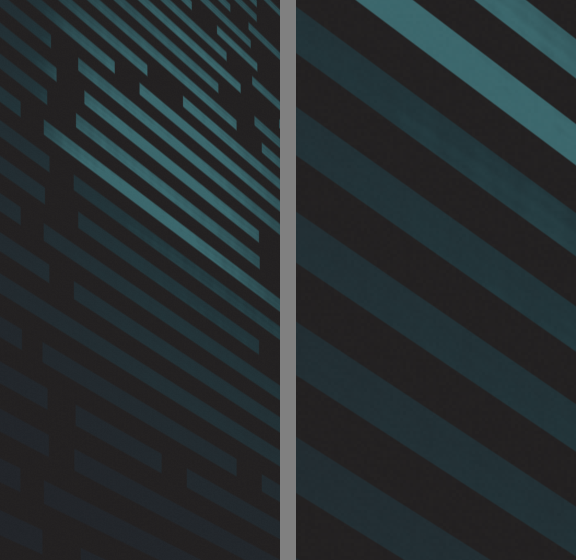
Left: the whole. Right: its middle third, enlarged.
Write a WebGL 2 fragment shader that draws this pattern.

```glsl
#version 300 es
precision highp float;

uniform vec2 u_resolution;
out vec4 outColor;

const vec3 SHADOW = vec3(0.137, 0.129, 0.131);
const vec3 NIGHT = vec3(0.134, 0.143, 0.162);
const vec3 TEAL = vec3(0.135, 0.215, 0.235);
const vec3 LIT = vec3(0.235, 0.405, 0.425);

const float SLAT_HALF = 0.235;   // half thickness, as a share of one row
const float ROW_GROWTH = 0.0469; // log growth of the spacing per row

float hash(vec2 p) {
  return fract(sin(dot(p, vec2(127.1, 311.7))) * 4375.85);
}

// Distance to the nearest jittered cell point
float cellular(vec2 p) {
  vec2 cell = floor(p);
  float nearest = 2.0;
  for (int j = -1; j <= 1; j++) {
    for (int i = -1; i <= 1; i++) {
      vec2 c = cell + vec2(i, j);
      vec2 site = c + vec2(hash(c), hash(c + 19.3));
      nearest = min(nearest, distance(p, site));
    }
  }
  return nearest;
}

// Row coordinate of a fan of slanted lines whose spacing grows downwards
float rowCoordinate(vec2 p) {
  float intercept = (p.y - 0.82 * p.x) / (1.0 - 0.192 * p.x);
  return log(max(intercept + 2.224, 0.01) / 2.531) / ROW_GROWTH;
}

// 0 inside a vertical cut, 1 outside
float cutMask(float x, float center, float halfWidth, float blur) {
  return smoothstep(-blur, blur, abs(x - center) - halfWidth);
}

// Main break: near the left low down, drifting right in the upper rows
float mainCut(float x, float row, float blur) {
  float drift = 1.0 - smoothstep(-9.0, -1.0, row);
  float center = 0.185 + 0.74 * drift - 0.07 * cos(2.0944 * row);
  float halfWidth = mix(0.032, 0.072, hash(vec2(row, 4.0)));
  float unbroken = 1.0 - step(0.5, mod(row + 6.0, 11.0));
  return max(unbroken, cutMask(x, center, halfWidth, blur));
}

// Second break near the right, in a periodic choice of rows
float sideCut(float x, float row, float period, float phase, float bend, float blur) {
  float skipped = step(0.5, mod(row - phase, period));
  float center = 0.98 - bend * row * row;
  return max(skipped, cutMask(x, center, 0.045, blur));
}

// Light level: a glow above, a fading dusk below the first row
float lightLevel(vec2 p, float row) {
  vec2 q = (p - vec2(0.62, 0.52)) * vec2(1.7, 1.3);
  float glow = 0.26 + 0.66 * exp(-dot(q, q));
  glow *= mix(0.62, 1.0, smoothstep(0.05, 0.3, p.x));
  float dusk = 0.04 + 0.36 * (1.0 - smoothstep(1.0, 9.0, row));
  dusk *= mix(0.5, 1.1, smoothstep(-0.1, 0.7, p.x));
  float variation = mix(0.88, 1.1, hash(vec2(row, 8.0)));
  return mix(glow, dusk, step(0.5, row)) * variation;
}

vec3 lightRamp(float level) {
  vec3 low = mix(NIGHT, TEAL, clamp(level / 0.45, 0.0, 1.0));
  return mix(low, LIT, clamp((level - 0.42) / 0.5, 0.0, 1.0));
}

// Faint blotches and streaks on the slats
float wear(vec2 p, float across, float row) {
  float blotch = cellular(vec2(p.x * 14.0, across * 3.0 + row * 5.0)) - 0.5;
  float streak = sin(p.x * 61.0 + row * 2.3) * sin(p.x * 143.0 + row);
  float fibre = sin(across * 34.0 + 1.5 * sin(p.x * 9.0 + row));
  return 1.0 + 0.07 * blotch + 0.035 * streak + 0.025 * fibre;
}

void main() {
  // Width 1, height 2, measured downwards from the top
  vec2 uv = gl_FragCoord.xy / u_resolution;
  vec2 p = vec2(uv.x, 2.0 * (1.0 - uv.y));
  float blur = 0.8 / u_resolution.x;

  // Rows
  float k = rowCoordinate(p) - SLAT_HALF;
  float row = floor(k + 0.5);
  float across = k - row;
  float edge = 0.8 * fwidth(k);
  float slat = 1.0 - smoothstep(-edge, edge, abs(across) - SLAT_HALF);

  // Breaks between slats
  slat *= mainCut(p.x, row, blur);
  slat *= sideCut(p.x, row, 4.0, 2.0, 0.0025, blur);
  slat *= sideCut(p.x, row, 8.0, 7.0, 0.0073, blur);

  // Slat colour, a little brighter at the lower edge
  float level = lightLevel(p, row) * wear(p, across, row);
  level *= 1.0 + 0.12 * smoothstep(-SLAT_HALF, SLAT_HALF, across);
  vec3 color = mix(SHADOW, lightRamp(level), slat);

  // Fine grain
  color += 0.008 * (hash(floor(uv * vec2(256.0, 512.0))) - 0.5);
  outColor = vec4(color, 1.0);
}
```
